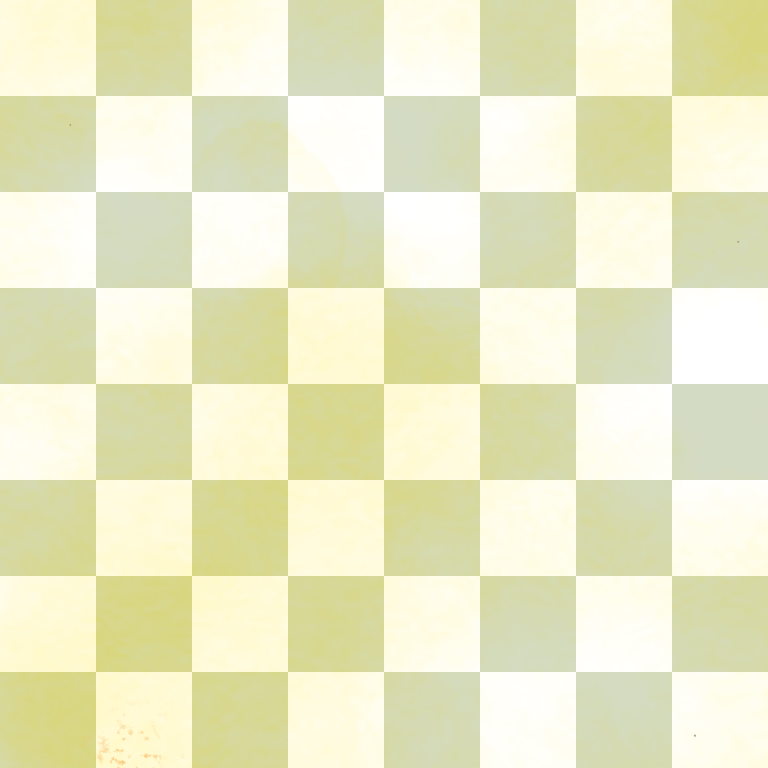
Reproduce this pattern procedurally as a three.js fragment shader.

```glsl
// An eight by eight checkerboard of cream and sage squares on old stained paper.
// Broad warped blots and layered noise form one continuous stain that tints both
// square colours; fine fibre grain, a tide line and rare specks add wear.

varying vec2 vUv;

const float SQUARES = 8.0;
const float PI = 3.14159;
const vec3 CREAM_CLEAN = vec3(1.0, 1.0, 1.0);
const vec3 CREAM_STAINED = vec3(1.0, 0.975, 0.79);
const vec3 SAGE_CLEAN = vec3(0.83, 0.86, 0.77);
const vec3 SAGE_STAINED = vec3(0.85, 0.84, 0.50);
const vec3 SPECK_COLOR = vec3(0.42, 0.30, 0.16);
const vec3 FOXING_COLOR = vec3(0.97, 0.72, 0.38);
const float BASE_STAIN = 0.34;
const float CLOUD_STRENGTH = 0.75;
const float GRAIN_STRENGTH = 0.40;
const float WARP = 0.12;
const float SPECK_CELLS = 14.0;
const float SPECK_CHANCE = 0.03;
const float SPECK_RADIUS = 0.0016;

float hash(vec2 p) {
  return fract(sin(dot(p, vec2(127.1, 311.7))) * 43758.5453);
}

float valueNoise(vec2 p) {
  vec2 cell = floor(p);
  vec2 f = fract(p);
  f = f * f * (3.0 - 2.0 * f);
  float low = mix(hash(cell), hash(cell + vec2(1.0, 0.0)), f.x);
  float high = mix(hash(cell + vec2(0.0, 1.0)), hash(cell + vec2(1.0, 1.0)), f.x);
  return mix(low, high, f.y);
}

float fbm(vec2 p) {
  float sum = 0.0;
  float amplitude = 0.5;
  for (int i = 0; i < 5; i++) {
    sum += amplitude * valueNoise(p);
    p = mat2(1.6, 1.2, -1.2, 1.6) * p + 7.3;
    amplitude *= 0.5;
  }
  return sum / 0.96875;
}

// Soft round patch that fades out from its centre
float blot(vec2 p, vec2 centre, float radius) {
  vec2 d = (p - centre) / radius;
  return exp(-dot(d, d));
}

// Large yellowed areas and bleached areas
float broadStain(vec2 p) {
  float s = BASE_STAIN;
  s += 0.45 * blot(p, vec2(0.14, 0.03), 0.30);
  s += 0.28 * blot(p, vec2(0.38, 0.27), 0.20);
  s += 0.28 * blot(p, vec2(0.47, 0.52), 0.20);
  s += 0.50 * blot(p, vec2(1.00, 1.00), 0.15);
  s += 0.35 * blot(p, vec2(0.06, 1.00), 0.20);
  s += 0.30 * blot(p, vec2(0.80, 0.83), 0.08);
  s -= 0.35 * blot(p, vec2(0.43, 0.81), 0.13);
  s -= 0.32 * blot(p, vec2(0.56, 0.71), 0.09);
  s -= 0.36 * blot(p, vec2(0.95, 0.50), 0.16);
  s -= 0.18 * blot(p, vec2(0.68, 0.08), 0.14);
  s -= 0.22 * blot(p, vec2(0.15, 0.72), 0.13);
  return s;
}

// Dried edge of a spill, sharp outside and fading inward
float tideLine(vec2 p) {
  float inside = 0.125 - length(p - vec2(0.33, 0.70));
  float arc = smoothstep(-0.05, 0.08, p.x + p.y - 1.03);
  return arc * smoothstep(-0.004, 0.004, inside) * exp(-max(inside, 0.0) * 28.0);
}

// Rare dots, each at a random place in its cell
float specks(vec2 p, float pixel) {
  vec2 cell = floor(p * SPECK_CELLS);
  vec2 offset = 0.2 + 0.6 * vec2(hash(cell + 3.1), hash(cell + 8.7));
  float d = length(p - (cell + offset) / SPECK_CELLS);
  float radius = SPECK_RADIUS * mix(0.4, 1.0, hash(cell + 5.9));
  float dotMask = 1.0 - smoothstep(radius - pixel, radius + pixel, d);
  return dotMask * step(1.0 - SPECK_CHANCE, hash(cell + 21.4));
}

// 1 on sage squares, 0 on cream, with smoothed borders
float checker(vec2 p, vec2 pixel) {
  vec2 wave = sin(PI * SQUARES * p) / (PI * SQUARES * 0.5 * pixel);
  vec2 side = clamp(wave, -1.0, 1.0);
  return 0.5 + 0.5 * side.x * side.y;
}

void main() {
  vec2 pixel = max(fwidth(vUv), vec2(0.00001));

  // Stain with ragged outlines
  vec2 warp = vec2(fbm(vUv * 6.0 + 2.7), fbm(vUv * 6.0 + 31.3)) - 0.5;
  vec2 p = vUv + WARP * warp;
  float stain = broadStain(p) + 0.22 * tideLine(p);
  stain += CLOUD_STRENGTH * (fbm(vUv * 7.0 + 14.2) - 0.5);

  // Paper fibres, weaker where the sheet is bleached
  float grain = fbm(vUv * vec2(75.0, 95.0) + 8.0 * warp) - 0.5;
  stain += GRAIN_STRENGTH * grain * smoothstep(-0.1, 0.4, stain);
  stain = clamp(stain, 0.0, 1.0);

  vec3 cream = mix(CREAM_CLEAN, CREAM_STAINED, stain);
  vec3 sage = mix(SAGE_CLEAN, SAGE_STAINED, stain);
  vec3 color = mix(cream, sage, checker(vUv, pixel));

  // Rusty foxing near the lower edge, then dark specks
  float foxing = smoothstep(0.58, 0.78, fbm(vUv * 130.0));
  color = mix(color, FOXING_COLOR, 0.7 * foxing * blot(vUv, vec2(0.17, 0.01), 0.05));
  color = mix(color, SPECK_COLOR, 0.7 * specks(vUv, pixel.x));

  gl_FragColor = vec4(color, 1.0);
}
```
